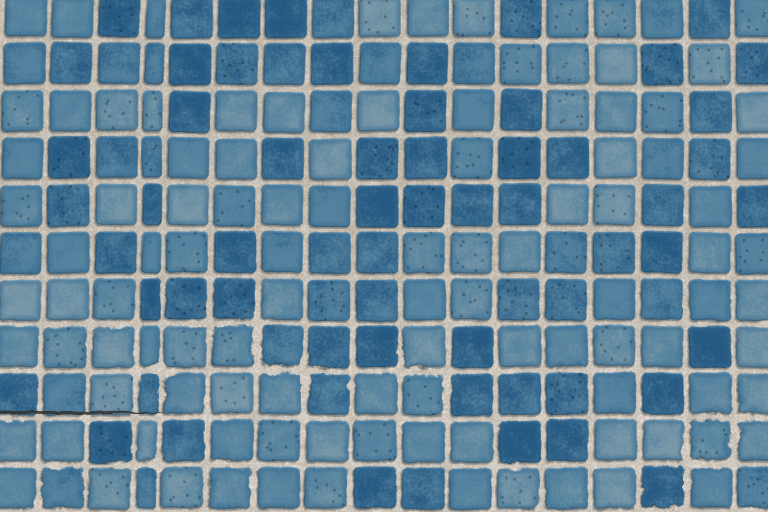
Reproduce this texture procedurally as a WebGL 2 fragment shader.

```glsl
#version 300 es
precision highp float;
// Weathered blue mosaic tiles in uneven cream grout, with one narrow column.
uniform vec2 u_resolution;
out vec4 fragColor;

vec2 hash2(vec2 p) {
  return fract(sin(vec2(dot(p, vec2(127.1, 311.7)), dot(p, vec2(269.5, 183.3)))) * 4375.85);
}

// Cellular noise: distance to the nearest scattered point.
float cellular(vec2 p) {
  vec2 cell = floor(p), f = fract(p);
  float nearest = 2.0;
  for (int y = -1; y <= 1; y++)
    for (int x = -1; x <= 1; x++) {
      vec2 o = vec2(x, y);
      nearest = min(nearest, length(o + hash2(cell + o) - f));
    }
  return nearest;
}

// Layered sines, roughly -1 to 1.
float waves(vec2 p) {
  float sum = 0.0, amp = 0.5;
  for (int i = 0; i < 4; i++) {
    sum += amp * sin(p.x + 1.7 * sin(p.y * 0.8)) * cos(p.y + 1.3 * sin(p.x * 0.7));
    p = mat2(1.5, 1.2, -1.2, 1.5) * p + 2.3;
    amp *= 0.6;
  }
  return sum;
}

float roundedBox(vec2 p, vec2 halfSize, float radius) {
  vec2 d = abs(p) - halfSize + radius;
  return length(max(d, 0.0)) + min(max(d.x, d.y), 0.0) - radius;
}

void main() {
  vec2 p = gl_FragCoord.xy / u_resolution.y;
  float pixel = 1.0 / (0.092 * u_resolution.y);
  float worn = smoothstep(0.55, 0.25, p.y);

  // Hand-laid grid: columns lean left toward the bottom, lines wander slightly.
  vec2 grid = p;
  grid.x += 0.024 * (1.0 - p.y) * (1.0 - p.x / 1.3);
  grid += 0.0012 * vec2(sin(p.y * 9.0 + p.x * 3.0), sin(p.x * 8.0 + p.y * 4.0));
  grid = (grid - vec2(0.328, 0.001)) / 0.092;
  bool narrow = grid.x < 0.0 && grid.x > -0.51;
  if (grid.x <= -0.51) grid.x -= 0.49;
  vec2 id = floor(grid);
  vec2 q = fract(grid) - 0.5;
  if (narrow) q.x = grid.x + 0.255;

  // Each tile is shifted, turned and sized a little differently.
  vec2 rnd = hash2(id + 3.7), rnd2 = hash2(id + 41.3);
  q += (rnd - 0.5) * 0.035;
  float turn = (rnd2.x - 0.5) * 0.05;
  q = mat2(1.0, turn, -turn, 1.0) * q;
  vec2 halfSize = vec2(narrow ? 0.215 : 0.447, 0.447) - 0.014 * rnd2;

  // Ragged edges, with grout smeared over tiles in the lower part.
  float ragged = waves(p * 95.0);
  float smear = smoothstep(0.1, 0.55, waves(p * 13.0 + 4.0));
  float rim = 0.009 * ragged + worn * (0.012 * ragged + 0.055 * smear * (0.6 + ragged));
  float edge = roundedBox(q, halfSize, 0.1) + rim;
  float shadowEdge = roundedBox(q + vec2(0.022, 0.032), halfSize, 0.1) + rim;

  // Glaze: tone per tile, cloudy mottling, fine speckle and darker borders.
  float cloud = waves(p * 48.0 + rnd * 20.0);
  float speckle = cellular(p * 150.0) - 0.45;
  float tone = rnd2.y + 0.22 * cloud + 0.22 * speckle - 0.12 * q.y;
  vec3 glaze = mix(vec3(0.15, 0.35, 0.51), vec3(0.33, 0.51, 0.62), smoothstep(-0.05, 0.5, tone));
  glaze = mix(glaze, vec3(0.48, 0.60, 0.66), smoothstep(0.5, 1.15, tone));
  glaze = mix(glaze, vec3(0.20, 0.41, 0.56), 0.5 * smoothstep(-0.16, -0.02, edge));
  glaze *= 1.0 - 0.28 * smoothstep(-0.045, 0.0, edge) * smoothstep(0.25, -0.35, q.x + q.y);
  glaze += 0.09 * smoothstep(-0.05, -0.02, edge) * smoothstep(0.2, 0.5, q.y);
  glaze *= 1.0 - 0.25 * smoothstep(0.17, 0.05, cellular(p * 38.0)) * step(0.7, rnd.x);

  // Grout: sandy grain and the tile's shadow to the lower left.
  float grain = cellular(p * 190.0) - 0.45;
  vec3 grout = mix(vec3(0.68, 0.64, 0.58), vec3(0.83, 0.80, 0.76), 0.65 + 0.35 * ragged + 0.2 * worn);
  grout += 0.12 * grain;
  grout = mix(grout, vec3(0.43, 0.44, 0.43), 0.65 * smoothstep(0.03, -0.015, shadowEdge));

  vec3 color = mix(glaze, grout, smoothstep(-pixel, pixel, edge));

  // Dark hairline crack along a joint at the left.
  float crack = abs(p.y - 0.194 - 0.003 * waves(p.xx * 40.0));
  float crackWidth = 0.0022 * smoothstep(0.32, 0.18, p.x);
  color = mix(color, vec3(0.20, 0.19, 0.18),
    0.85 * smoothstep(crackWidth + 0.0015, crackWidth, crack) * step(p.x, 0.32));

  fragColor = vec4(clamp(color, 0.0, 1.0), 1.0);
}
```
